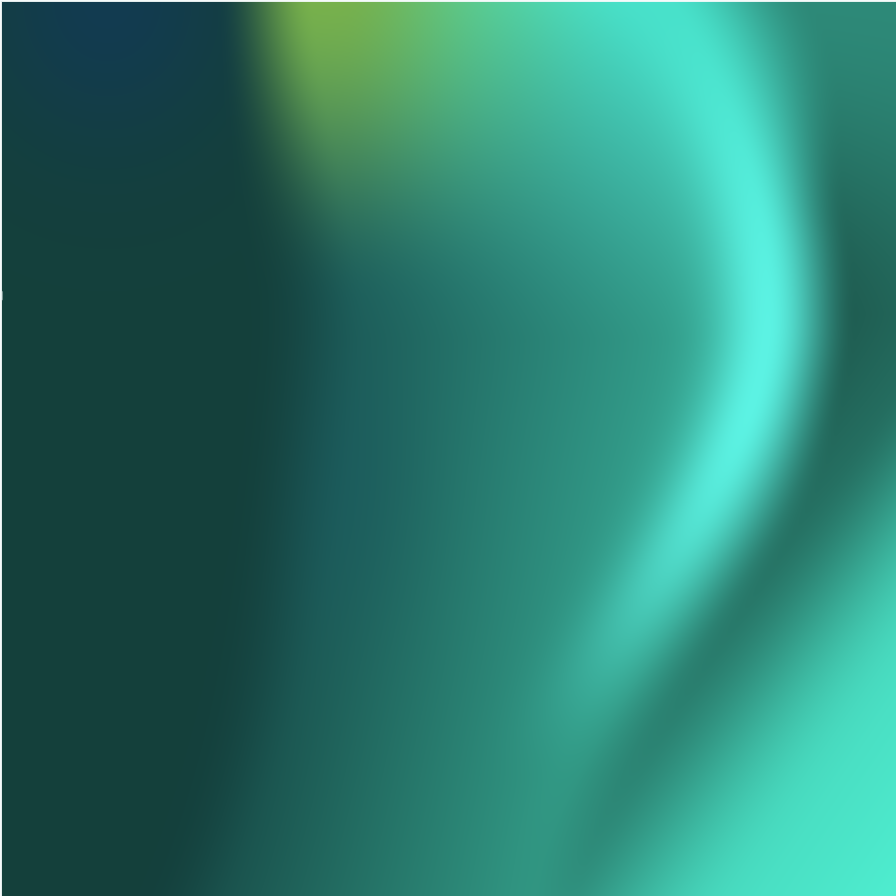
Write a WebGL 1 fragment shader that draws this background.

```glsl
precision highp float;
// A soft teal backdrop: a bright curved ridge of light sweeps down the right,
// with a dark left side, a lime glow at the top and a mint glow in the corner.
// Each row blends from dark edge to ridge to valley; a hairline trims two sides.

uniform vec2 u_resolution;

// Teal of a given brightness
vec3 teal(float g) {
  return g * vec3(0.33, 1.0, 0.875);
}

// Horizontal position of the bright ridge at height y
float ridgeX(float y) {
  float above = max(y - 0.65, 0.0);
  return 0.857 - 0.92 * above * above
       - 0.305 * smoothstep(0.0, 0.7, 0.65 - y);
}

// Horizontal position where the dark left side ends at height y
float darkEdgeX(float y) {
  float below = max(0.67 - y, 0.0);
  return 0.29 - 0.33 * below * below;
}

// Elliptical gaussian spot
float spot(vec2 p, vec2 center, vec2 radius) {
  vec2 d = (p - center) / radius;
  return exp(-dot(d, d));
}

void main() {
  vec2 p = gl_FragCoord.xy / u_resolution;
  float ridge = ridgeX(p.y);
  float edge = darkEdgeX(p.y);
  float offset = p.x - ridge;
  float top = smoothstep(0.62, 1.03, p.y);

  // Body between the dark edge and the ridge, dimmer towards the bottom
  float across = clamp((p.x - edge) / (ridge - edge), 0.0, 1.1);
  vec3 color = mix(vec3(0.115, 0.37, 0.35), vec3(0.21, 0.65, 0.57),
                   (across - 0.2) / 0.7);
  color *= mix(0.82, 1.0, smoothstep(0.0, 0.55, p.y));
  color = mix(color, vec3(0.105, 0.355, 0.37),
              0.6 * spot(p, vec2(0.36, 0.46), vec2(0.1, 0.16)));

  // Light of the ridge: a narrow core and a wide wing that grows upwards
  vec3 ridgeColor = mix(vec3(0.36, 0.95, 0.89), vec3(0.28, 0.88, 0.79), top);
  float left = min(offset, 0.0);
  float core = exp(-left * left / 0.0032) * smoothstep(0.12, 0.55, p.y);
  float wing = exp(-left * left / 0.13)
             * pow(clamp((p.y - 0.62) / 0.38, 0.0, 1.0), 1.3);
  color = mix(color, ridgeColor, 1.0 - (1.0 - core) * (1.0 - wing));

  // Lime glow at the top, turning to fresh green on its right
  float lime = smoothstep(0.66, 1.04, p.y) * (1.0 - smoothstep(0.36, 0.72, p.x));
  vec3 limeColor = mix(vec3(0.48, 0.70, 0.29), vec3(0.45, 0.82, 0.45),
                       smoothstep(0.38, 0.56, p.x));
  color = mix(color, limeColor, lime);

  // Dark left side with a navy spot
  vec3 dark = mix(vec3(0.078, 0.25, 0.232), vec3(0.07, 0.23, 0.315),
                  spot(p, vec2(0.12, 1.0), vec2(0.14, 0.16)));
  color = mix(dark, color, smoothstep(edge - 0.02 - 0.03 * top,
                                      edge + 0.12 - 0.06 * top, p.x));

  // Valley right of the ridge, rising into the mint corner
  float corner = p.x - 0.63 - 0.68 * p.y;
  float valley = 0.36 + 0.18 * top + 0.29 * max(0.65 - p.y, 0.0);
  valley += 0.6 * max(offset - 0.09, 0.0) * (1.0 - top);
  valley = mix(valley, 0.87, smoothstep(-0.02, 0.22, corner));
  valley += 0.35 * max(corner - 0.2, 0.0);
  float reach = 0.12 - 0.02 * smoothstep(0.4, 0.6, p.y)
              + 0.06 * smoothstep(0.75, 1.0, p.y);
  color = mix(color, teal(valley), smoothstep(0.0, reach, offset));

  // Pale hairline along the left and top sides, with a small tick
  float side = min(p.x, 1.0 - p.y);
  float hairline = 1.0 - smoothstep(0.0015, 0.0025, side);
  float tick = (1.0 - smoothstep(0.002, 0.004, p.x))
             * (1.0 - smoothstep(0.004, 0.006, abs(p.y - 0.67)));
  color = mix(color, vec3(0.96, 0.98, 0.98), max(hairline, 0.7 * tick));

  gl_FragColor = vec4(color, 1.0);
}
```
